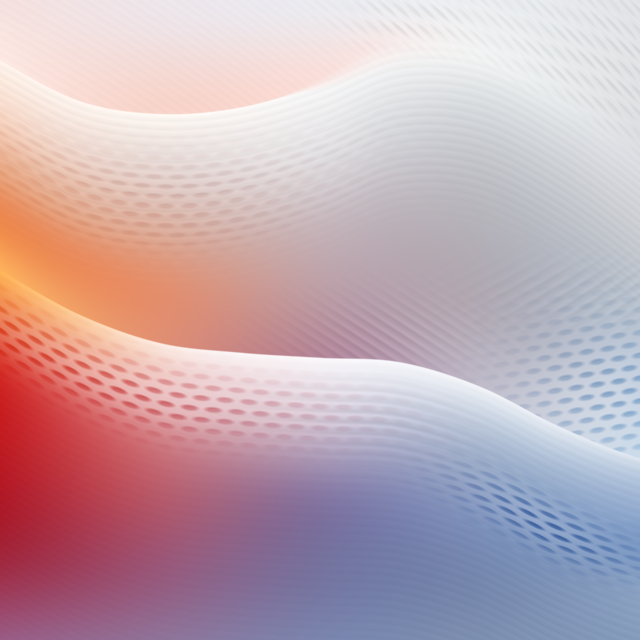
Reproduce this background procedurally as a Shadertoy shader.

```glsl
// Three overlapping silky sheets, split by two flowing spline ridges.
// Each sheet is a smooth colour mesh over (x, depth below its ridge),
// embossed with fine ribs and staggered lens-shaped scales in soft zones.

const vec3 WHITE = vec3(.98, .97, .98);

// Catmull-Rom segment between b and c
vec3 cubic(vec3 a, vec3 b, vec3 c, vec3 d, float t) {
    return b + .5*t*(c - a + t*(2.*a - 5.*b + 4.*c - d + t*(3.*(b - c) + d - a)));
}

// Smooth ramp through five evenly spaced colours
vec3 ramp(vec3 a, vec3 b, vec3 c, vec3 d, vec3 e, float t) {
    vec3 k[7] = vec3[7](2.*a - b, a, b, c, d, e, 2.*e - d);
    float s = clamp(t, 0., 1.) * 4.;
    int i = min(int(s), 3);
    return cubic(k[i], k[i + 1], k[i + 2], k[i + 3], s - float(i));
}

// Smooth height profile; the first and last values lie off the canvas
float ridge(float k[11], float x) {
    float s = clamp(x, 0., 1.) * 8.;
    int i = min(int(s), 7);
    return cubic(vec3(k[i]), vec3(k[i + 1]), vec3(k[i + 2]), vec3(k[i + 3]), s - float(i)).x;
}

// Soft elliptical zone
float zone(vec2 p, vec2 center, vec2 radius) {
    vec2 q = (p - center) / radius;
    return exp(-dot(q, q));
}

// Asymmetric wave, -1 to 1
float ribs(float s) {
    float a = 6.2832 * s;
    return sin(a + .5*sin(a));
}

// Staggered lens-shaped hollows, darker along their upper rim
float scales(vec2 q) {
    float stagger = .5 * mod(floor(q.y), 2.);
    vec2 f = fract(vec2(q.x + stagger, q.y)) - .5;
    float lens = 1. - smoothstep(.35, 1., length(f * vec2(2., 2.7)));
    return lens * (.75 - .8*f.y);
}

// Cut hollows into a sheet and brighten the threads between them
vec3 emboss(vec3 col, float hollow, float mask, vec3 loss, float sheen) {
    col = mix(col, WHITE, sheen * mask * (1. - hollow));
    return col - loss * hollow * mask;
}

// Pale sheet behind the upper ridge; h runs from the ridge to the top
vec3 backSheet(vec2 p, float h) {
    vec3 low = ramp(vec3(.99,.91,.89), vec3(.97,.83,.79), vec3(.98,.87,.85), vec3(.95,.95,.95), vec3(.86,.87,.88), p.x);
    vec3 top = ramp(vec3(.96,.88,.87), vec3(.93,.90,.92), vec3(.92,.92,.94), vec3(.92,.93,.94), vec3(.88,.89,.90), p.x);
    vec3 col = mix(low, top, smoothstep(0., 1., h));
    float bend = p.y + .55*p.x + .25*p.x*p.x;
    float mask = zone(p, vec2(.95, .9), vec2(.25, .13)) + zone(p, vec2(.64, .97), vec2(.1, .04));
    col = emboss(col, scales(vec2(p.x*24., -bend*62.)), mask, vec3(.06), .1);
    return col + .006*ribs(bend*75.);
}

// Orange to grey sheet; t runs from the upper to the lower ridge
vec3 middleSheet(vec2 p, float depth, float t) {
    vec3 crest = ramp(vec3(.99,.95,.92), vec3(.99,.97,.95), vec3(.97,.97,.97), vec3(.94,.95,.95), vec3(.86,.87,.89), p.x);
    vec3 high = ramp(vec3(.97,.84,.77), vec3(.89,.82,.80), vec3(.88,.87,.88), vec3(.79,.80,.82), vec3(.79,.80,.82), p.x);
    vec3 low = ramp(vec3(.93,.53,.30), vec3(.89,.56,.43), vec3(.74,.62,.65), vec3(.69,.66,.70), vec3(.66,.74,.83), p.x);
    vec3 foot = ramp(vec3(1.,.70,.36), vec3(.88,.56,.45), vec3(.70,.52,.59), vec3(.74,.72,.78), vec3(.76,.84,.91), p.x);
    vec3 col = ramp(crest, high, .48*(high + low), low, foot, t);
    // Faint scales on the left slope, open mesh at the lower right
    float slope = zone(vec2(p.x, depth), vec2(.25, .13), vec2(.27, .07));
    col = emboss(col, scales(vec2(p.x*27., depth*66.)), slope, vec3(.05, .08, .08), .12);
    float mesh = zone(p, vec2(.96, .38), vec2(.14, .11));
    col = emboss(col, scales(vec2(p.x*30., (.15*p.x - p.y)*56.)), mesh, vec3(.22, .14, .07), .4);
    // Diagonal ribs above the lower ridge, fine ribs over the grey dome
    col += .035*ribs((p.y + .65*p.x)*62.) * zone(p, vec2(.6, .47), vec2(.14, .06));
    col += .022*ribs((p.y - .35*p.x*p.x)*52.) * zone(p, vec2(.92, .54), vec2(.16, .05));
    return col + .012*ribs(depth*78.) * (1. - smoothstep(.15, .3, depth));
}

// Red to blue sheet; t runs from the lower ridge to the bottom
vec3 frontSheet(vec2 p, float depth, float t) {
    vec3 crest = ramp(vec3(1.,.71,.34), vec3(.99,.91,.86), vec3(.98,.97,.98), vec3(.92,.94,.96), vec3(.78,.84,.90), p.x);
    vec3 high = ramp(vec3(.84,.19,.15), vec3(.85,.55,.56), vec3(.78,.72,.79), vec3(.64,.70,.80), vec3(.60,.69,.82), p.x);
    vec3 mid = ramp(vec3(.74,.10,.13), vec3(.72,.36,.42), vec3(.52,.46,.63), vec3(.50,.58,.74), vec3(.47,.59,.76), p.x);
    vec3 low = ramp(vec3(.64,.13,.21), vec3(.60,.34,.47), vec3(.46,.45,.62), vec3(.46,.53,.68), vec3(.54,.63,.76), p.x);
    vec3 foot = ramp(vec3(.60,.36,.52), vec3(.56,.45,.60), vec3(.48,.52,.68), vec3(.49,.56,.69), vec3(.52,.61,.74), p.x);
    vec3 col = ramp(crest, high, mid, low, foot, t);
    // Warm scales under the crest, dark slits at the lower right
    vec2 sheet = vec2(p.x, depth);
    float warm = zone(sheet, vec2(.22, .085), vec2(.27, .045));
    col = emboss(col, scales(vec2(p.x*27., depth*59.)), warm, vec3(.1, .3, .28), .35);
    float slits = zone(sheet, vec2(.85, .165), vec2(.12, .04));
    col = emboss(col, scales(vec2(p.x*24. + depth*20., depth*72.)), slits, vec3(.32, .27, .16), .15);
    // Ribs follow the crest and fade with depth
    col += .035*ribs(depth*59.) * zone(sheet, vec2(.57, .09), vec2(.15, .06));
    return col + .01*ribs(depth*80.) * mix(.35, 1., smoothstep(.4, .9, p.x));
}

void mainImage(out vec4 fragColor, in vec2 fragCoord) {
    vec2 p = fragCoord / iResolution.xy;
    float pixel = 1. / iResolution.y;
    float upper = ridge(float[11](.98, .906, .842, .822, .832, .868, .917, .909, .845, .753, .65), p.x);
    float lower = ridge(float[11](.65, .577, .508, .464, .449, .441, .434, .396, .333, .284, .26), p.x);
    float upperDepth = upper - p.y, lowerDepth = lower - p.y;

    // Stack the sheets; the upper ridge dissolves toward the right
    vec3 col = backSheet(p, -upperDepth / (1. - upper));
    vec3 middle = middleSheet(p, upperDepth, upperDepth / (upper - lower));
    float blur = pixel + .04*smoothstep(.42, .66, p.x);
    col = mix(col, middle, smoothstep(-blur, blur, upperDepth));
    vec3 front = frontSheet(p, lowerDepth, lowerDepth / lower);
    float glow = exp(-max(lowerDepth, 0.) / .012) * smoothstep(.1, .4, p.x);
    front = mix(front, WHITE, .5*glow);
    col = mix(col, front, smoothstep(-pixel, pixel, lowerDepth));
    fragColor = vec4(clamp(col, 0., 1.), 1.);
}
```
